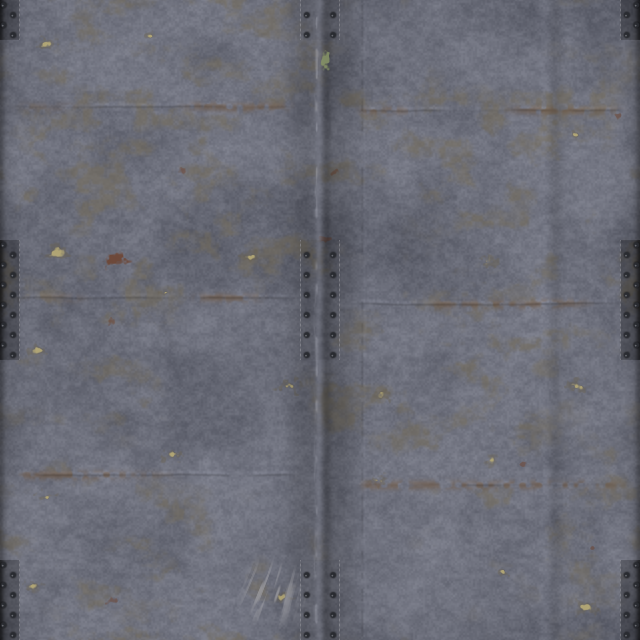
This texture is drawn by a three.js fragment shader. Its source:

```glsl
varying vec2 vUv;

#define SOFT 0.0010
#define PITCH 0.03125
#define STRIP_HEIGHT 0.1875
#define STRIP_HALF 0.0308
#define RIVET_X 0.0206
#define RIVET_RADIUS 0.0043
#define STAIN 0.55
#define GRAIN 0.050

const vec3 STEEL_DARK = vec3(0.365, 0.375, 0.422);
const vec3 STEEL_LIGHT = vec3(0.462, 0.472, 0.522);
const vec3 OLIVE = vec3(0.450, 0.415, 0.340);
const vec3 RUST = vec3(0.430, 0.270, 0.200);
const vec3 BARE = vec3(0.740, 0.690, 0.470);
const vec3 MOSS = vec3(0.520, 0.570, 0.400);
const vec3 SCRATCH = vec3(0.640, 0.640, 0.660);
const vec3 RIVET = vec3(0.160, 0.168, 0.190);

float hash(vec2 p) {
  vec3 q = fract(p.xyx * 0.1031);
  q += dot(q, q.yzx + 33.33);
  return fract((q.x + q.y) * q.z);
}

// Whole-number modulo, safe against rounding at multiples of n
vec2 wrap(vec2 i, vec2 n) { return floor(mod(i + 0.5, n)); }

// Value noise with n whole cells per canvas, wrapping at the borders
float noise(vec2 uv, vec2 n) {
  vec2 i = floor(uv * n), f = fract(uv * n);
  f = f * f * (3.0 - 2.0 * f);
  vec2 a = wrap(i, n), b = wrap(i + 1.0, n);
  return mix(mix(hash(a), hash(vec2(b.x, a.y)), f.x),
             mix(hash(vec2(a.x, b.y)), hash(b), f.x), f.y);
}

float fbm(vec2 uv, vec2 n) {
  float sum = 0.0, amp = 0.5;
  for (int k = 0; k < 5; k++) {
    sum += amp * noise(uv, n);
    n *= 2.0;
    amp *= 0.5;
  }
  return sum;
}

float gauss(float x, float w) { return exp(-x * x / (w * w)); }

float disc(float d, float r, float soft) { return 1.0 - smoothstep(r - soft, r + soft, d); }

// Ragged spot of the given size around the point p = 0
float spot(vec2 uv, vec2 p, float r) {
  float rag = 0.6 * noise(uv, vec2(110.0)) + 0.4 * noise(uv, vec2(230.0)) - 0.5;
  return disc(length(p) + rag * r * 2.2, r * 0.75, r * 0.35);
}

// At most one spot per cell of an n by n grid
float flecks(vec2 uv, float n, float density, float radius) {
  vec2 cell = wrap(floor(uv * n), vec2(n)) + n;
  vec2 centre = 0.25 + 0.5 * vec2(hash(cell), hash(cell + 17.0));
  float r = radius * mix(0.5, 1.0, hash(cell + 63.0));
  return step(hash(cell + 41.0), density) * spot(uv, (fract(uv * n) - centre) / n * vec2(0.8, 1.2), r);
}

vec3 addRivet(vec3 col, vec2 p, float mask) {
  float d = length(p);
  col *= 1.0 - 0.35 * mask * disc(d, RIVET_RADIUS * 1.25, RIVET_RADIUS * 0.5);
  col = mix(col, RIVET, mask * disc(d, RIVET_RADIUS, SOFT * 1.3));
  return col + 0.24 * mask * disc(length(p + vec2(0.0013, 0.0010)), 0.0013, SOFT);
}

void main() {
  vec2 uv = vUv;
  float edgeX = uv.x - step(0.5, uv.x);
  float rightPanel = step(0.5, uv.x);

  // Mottled steel with faint runs and grain
  float cloud = 0.6 * fbm(uv, vec2(6.0, 8.0)) + 0.4 * fbm(uv + 0.37, vec2(20.0, 14.0));
  vec3 col = mix(STEEL_DARK, STEEL_LIGHT, smoothstep(0.20, 0.74, cloud));
  float grain = noise(uv, vec2(320.0)) + noise(uv, vec2(90.0, 130.0)) - 1.0;
  col += GRAIN * grain;

  // Small olive smudges and rust
  float region = smoothstep(0.40, 0.62, fbm(uv + 0.61, vec2(5.0)));
  float smudge = smoothstep(0.51, 0.72, fbm(uv + 0.23, vec2(22.0, 26.0)));
  float breakup = smoothstep(0.2, 0.7, noise(uv, vec2(120.0)));
  col = mix(col, OLIVE, STAIN * region * smudge * (0.4 + 0.6 * breakup));
  col = mix(col, OLIVE * 0.9, 0.45 * flecks(uv, 6.0, 0.4, 0.014));
  col = mix(col, RUST, 0.55 * flecks(uv, 9.0, 0.14, 0.008));
  col = mix(col, BARE, 0.85 * flecks(uv, 6.0, 0.4, 0.0070));
  col = mix(col, RUST, 0.9 * spot(uv, uv - vec2(0.181, 0.592), 0.014));

  // Horizontal welds at different heights on each panel
  vec3 weldY = mix(vec3(0.258, 0.535, 0.833), vec3(0.242, 0.525, 0.827), rightPanel);
  vec3 off = uv.y - weldY + 0.005 * (fbm(uv, vec2(16.0, 2.0)) - 0.5);
  float span = smoothstep(0.01, 0.05, abs(edgeX)) * smoothstep(0.04, 0.07, abs(uv.x - 0.51));
  float worn = span * (0.2 + 0.8 * smoothstep(0.25, 0.7, noise(uv, vec2(24.0, 4.0))));
  float groove = dot(exp(-off * off / 4e-6), vec3(1.0));
  float lip = dot(exp(-(off - 0.004) * (off - 0.004) / 8e-6), vec3(1.0));
  float bleed = dot(exp(-off * off / 5e-5), vec3(1.0)) * smoothstep(0.5, 0.8, noise(uv + 0.4, vec2(8.0, 3.0)));
  col = mix(col, mix(OLIVE, RUST, 0.4), 0.65 * span * bleed * breakup);
  col *= 1.0 + worn * (0.07 * lip - 0.13 * groove);

  // Creases in the right panel
  float broken = smoothstep(0.3, 0.7, noise(uv, vec2(1.0, 90.0)));
  col *= 1.0 - 0.10 * gauss(uv.x - 0.868, 0.011) + 0.04 * gauss(uv.x - 0.852, 0.008);
  col *= 1.0 - 0.09 * broken * gauss(uv.x - 0.566, 0.0018) + 0.03 * gauss(uv.x - 0.570, 0.002);

  // Raised centre seam, lit from the left, and dark outer joint
  float seam = uv.x - 0.498 + 0.002 * (noise(uv, vec2(1.0, 24.0)) - 0.5);
  col *= 1.0 - 0.13 * gauss(seam + 0.024, 0.026) - 0.15 * gauss(seam - 0.030, 0.030);
  col *= 1.0 - 0.20 * gauss(seam - 0.0125, 0.008);
  col = mix(col, STEEL_LIGHT + 0.4 * GRAIN * grain, 0.65 * gauss(seam, 0.0055));
  col += 0.10 * smoothstep(0.45, 0.8, noise(uv, vec2(200.0, 60.0))) * gauss(seam + 0.0035, 0.0025);
  col *= 1.0 - 0.25 * gauss(edgeX, 0.007) - 0.12 * gauss(edgeX, 0.022);
  col = mix(col, MOSS, 0.9 * spot(uv, (uv - vec2(0.509, 0.905)) * vec2(1.4, 0.85), 0.011));

  // Fan of scratches
  vec2 q = uv - vec2(0.425, 0.072);
  float hair = noise(vec2(q.x - 0.35 * q.y + 2.0 * q.x * q.y, q.y) + 0.5, vec2(240.0, 26.0));
  float fan = 1.0 - smoothstep(0.15, 1.0, length(q / vec2(0.068, 0.066)));
  col = mix(col, SCRATCH, 0.7 * fan * smoothstep(0.48, 0.88, hair));

  // Riveted strips on both joints, twice up the canvas
  float gx = mod(uv.x + 0.25, 0.5) - 0.25;
  float gy = mod(uv.y - 0.4375, 0.5);
  float outer = step(abs(edgeX), 0.25);
  float strip = smoothstep(0.0, SOFT, gy) * disc(gy, STRIP_HEIGHT, SOFT);
  col *= 1.0 - strip * disc(abs(gx), STRIP_HALF, SOFT) * mix(0.04, 0.24, outer);
  col *= 1.0 - 0.40 * strip * outer * gauss(gx, 0.005);
  float dash = 0.6 + 0.4 * cos(gy * 6.2832 / PITCH * 4.0);
  col = mix(col, SCRATCH, 0.65 * strip * dash * disc(abs(abs(gx) - STRIP_HALF), 0.0006, 0.0006));
  vec2 p = vec2(gx - sign(gx) * RIVET_X, (fract(gy / PITCH + 0.25) - 0.5) * PITCH);
  col = addRivet(col, p, strip);
  p = vec2(gx - sign(gx) * 0.0055, (fract(gy / PITCH - 0.25) - 0.5) * PITCH);
  col = addRivet(col, p, strip * outer);

  gl_FragColor = vec4(col, 1.0);
}
```
